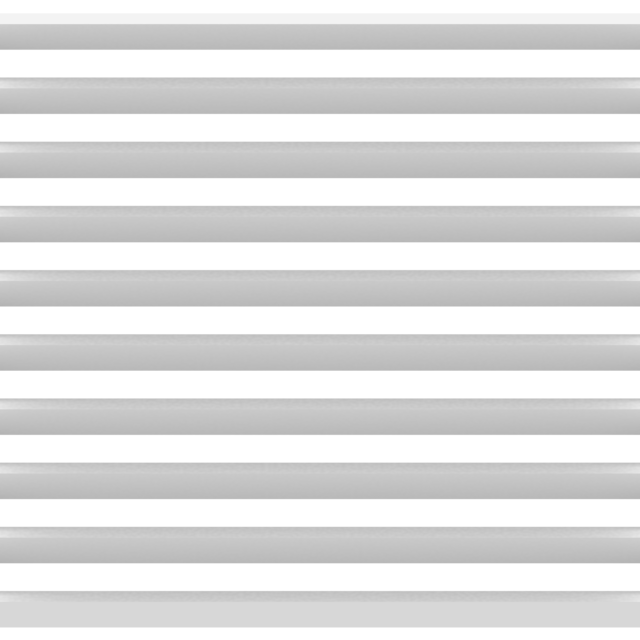
This pattern is drawn by a Shadertoy shader. Its source:

```glsl
const float SLAT_COUNT   = 10.0;
const float PITCH        = 0.1003;  // distance between slat tops
const float FIRST_TOP    = 0.0208;  // top margin
const float SLAT_HEIGHT  = 0.0569;
const float LIP_HEIGHT   = 0.0169;  // paler upper strip of a slat
const float EDGE_SOFT    = 0.0014;

const float BACKGROUND   = 1.0;
const float LIP_TOP      = 0.755;
const float LIP_BOTTOM   = 0.805;
const float BODY_TOP     = 0.788;
const float BODY_BOTTOM  = 0.722;
const float FIRST_LIP    = 0.953;   // bleached lip of the top slat
const float LAST_BODY    = 0.842;   // flat body of the bottom slat

const float END_WIDTH    = 0.055;   // reach of the shading at both ends
const float END_GLOW     = 0.10;
const float END_SHADE    = 0.022;
const float GRAIN        = 0.022;
const vec2  GRAIN_SCALE  = vec2(150.0, 260.0);

vec2 hashGradient(vec2 cell) {
    vec2 p = fract(cell * vec2(0.1031, 0.1147));
    p += dot(p, p.yx + 33.33);
    float angle = 6.2832 * fract((p.x + p.y) * p.x * 17.3);
    return vec2(cos(angle), sin(angle));
}

float gradientNoise(vec2 p) {
    vec2 cell = floor(p);
    vec2 f = fract(p);
    vec2 u = f * f * f * (f * (f * 6.0 - 15.0) + 10.0);
    float a = dot(hashGradient(cell), f);
    float b = dot(hashGradient(cell + vec2(1, 0)), f - vec2(1, 0));
    float c = dot(hashGradient(cell + vec2(0, 1)), f - vec2(0, 1));
    float d = dot(hashGradient(cell + vec2(1, 1)), f - vec2(1, 1));
    return mix(mix(a, b, u.x), mix(c, d, u.x), u.y);
}

// Grey of a slat at a given depth below its top edge
float slatShade(float depth, float index, vec2 uv, float soft) {
    float isFirst = 1.0 - step(0.5, index);
    float isLast = step(SLAT_COUNT - 1.5, index);
    float endDistance = min(uv.x, 1.0 - uv.x);
    float nearEnd = exp(-endDistance / END_WIDTH);
    float grain = GRAIN * gradientNoise(uv * GRAIN_SCALE);

    // Lip: lightens downwards and glows at the ends
    float lipPos = clamp(depth / LIP_HEIGHT, 0.0, 1.0);
    float lip = mix(LIP_TOP, LIP_BOTTOM, lipPos);
    lip += END_GLOW * nearEnd * smoothstep(0.0, 0.5, lipPos) + grain;
    lip = mix(lip, FIRST_LIP, isFirst);

    // Body: darkens downwards, more so at the ends
    float bodyPos = clamp((depth - LIP_HEIGHT) / (SLAT_HEIGHT - LIP_HEIGHT), 0.0, 1.0);
    float body = mix(BODY_TOP, BODY_BOTTOM, bodyPos);
    body += nearEnd * mix(END_SHADE, -END_SHADE, bodyPos) + 0.3 * grain;
    body = mix(body, LAST_BODY, isLast);

    return mix(lip, body, smoothstep(-soft, soft, depth - LIP_HEIGHT));
}

void mainImage(out vec4 fragColor, in vec2 fragCoord) {
    vec2 uv = fragCoord / iResolution.xy;
    uv.y = 1.0 - uv.y;
    float soft = max(EDGE_SOFT, 0.75 / iResolution.y);

    // Repeat around slat centres so that seams fall in the gaps
    float fromFirst = uv.y - FIRST_TOP - 0.5 * SLAT_HEIGHT;
    float index = clamp(floor(fromFirst / PITCH + 0.5), 0.0, SLAT_COUNT - 1.0);
    float offset = fromFirst - index * PITCH;

    float shade = slatShade(offset + 0.5 * SLAT_HEIGHT, index, uv, soft);
    float outside = smoothstep(-soft, soft, abs(offset) - 0.5 * SLAT_HEIGHT);
    fragColor = vec4(vec3(mix(shade, BACKGROUND, outside)), 1.0);
}
```
